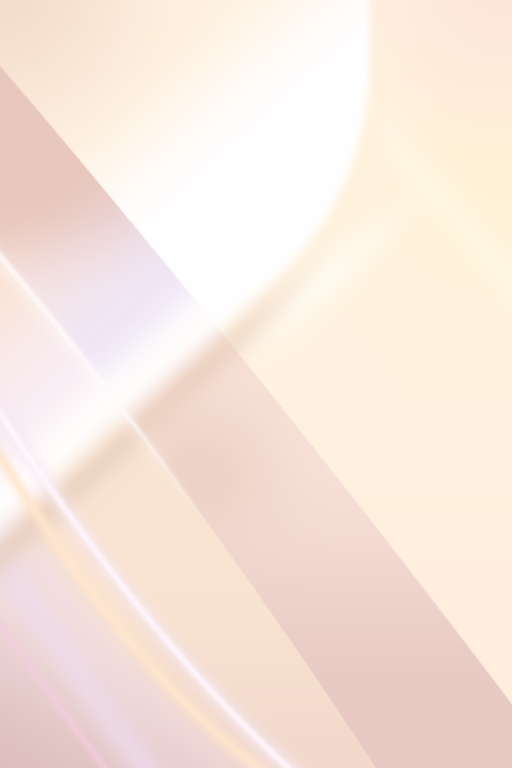
Reproduce this background procedurally as a Shadertoy shader.

```glsl
// Signed distance to the parabola y = a + b*x + c*x*x, positive above it
float curveDist(vec2 p, float a, float b, float c) {
    float slope = b + 2.0 * c * p.x;
    return (p.y - a - b * p.x - c * p.x * p.x) / sqrt(1.0 + slope * slope);
}

// Soft bell of the given half width
float bell(float d, float width) {
    return exp(-d * d / (width * width));
}

float smoothMin(float a, float b, float k) {
    float h = max(k - abs(a - b), 0.0) / k;
    return min(a, b) - 0.25 * h * h * k;
}

// Coverage of the region below a curve
float below(float d, float softness) {
    return 1.0 - smoothstep(-softness, softness, d);
}

void mainImage(out vec4 fragColor, in vec2 fragCoord) {
    vec2 p = fragCoord / iResolution.y;
    p.x += 0.5 * (0.6680 - iResolution.x / iResolution.y);
    float edge = max(0.0018, 1.0 / iResolution.y);

    // Curved folds and streaks sweeping down to the right
    float upperFold = curveDist(p, 0.915, -1.17, -0.115);
    float lowerFold = curveDist(p, 0.668, -1.20, -0.33);
    float whiteStreak = curveDist(p, 0.4635, -1.55, 0.845);
    float creamStreak = curveDist(p, 0.4076, -1.65, 1.306);
    float lilacStreak = curveDist(p, 0.270, -1.42, 0.0);
    float pinkStreak = curveDist(p, 0.186, -1.36, 0.0);

    // Beam: a diagonal half plane rounded into a vertical side
    float diagonal = (1.1 * p.y - p.x - 0.341) / 1.487;
    float beam = smoothMin(diagonal, 0.482 - p.x, 0.13);

    // Cream backdrop with peach corners and a yellow patch
    vec3 color = mix(vec3(1.0, 0.93, 0.865), vec3(1.0, 0.95, 0.88), smoothstep(0.1, 0.6, p.y));
    color = mix(color, vec3(1.0, 0.95, 0.83), 0.8 * bell(length(p - vec2(0.64, 0.77)), 0.17));
    color = mix(color, vec3(0.99, 0.90, 0.85), 0.9 * bell(length(p - vec2(0.65, 1.02)), 0.17));
    color = mix(color, vec3(0.95, 0.85, 0.79), 0.9 * bell(length(p - vec2(0.0, 1.02)), 0.17));

    // Pale rays beside the beam
    float ray = bell(curveDist(p, 1.42, -1.18, 0.0), 0.025) * smoothstep(0.46, 0.52, p.x);
    color = mix(color, vec3(1.0, 0.98, 0.92), 0.45 * ray);
    float echo = bell(diagonal + 0.045, 0.026) * bell(length(p - vec2(0.42, 0.63)), 0.12);
    color = mix(color, vec3(1.0, 0.985, 0.95), 0.85 * echo);

    // Rose band under the upper fold
    vec3 rose = mix(vec3(0.905, 0.785, 0.765), vec3(0.97, 0.88, 0.845), smoothstep(0.06, 0.43, p.y));
    rose = mix(rose, vec3(0.91, 0.78, 0.74), smoothstep(0.60, 0.74, p.y));
    rose = mix(rose, vec3(0.92, 0.81, 0.76), 0.8 * bell(length(p - vec2(0.26, 0.38)), 0.10));
    color = mix(color, rose, below(upperFold, edge));

    // Peach sheet under the lower fold
    vec3 peach = mix(vec3(0.95, 0.85, 0.80), vec3(0.975, 0.89, 0.82), smoothstep(0.0, 0.25, p.y));
    color = mix(color, peach, below(lowerFold, edge));

    // Mauve corner under the streaks
    vec3 mauve = mix(vec3(0.87, 0.75, 0.75), vec3(0.95, 0.87, 0.87), smoothstep(0.0, 0.28, p.y + 0.6 * p.x));
    color = mix(color, mauve, below(creamStreak + 0.012, 0.025));
    color = mix(color, vec3(0.93, 0.86, 0.92), 0.75 * bell(lilacStreak, 0.022));
    color = mix(color, vec3(0.96, 0.80, 0.88), 0.7 * bell(pinkStreak, 0.005));

    // Tan shadow along the lower side of the beam
    float shadow = bell(diagonal + 0.025, 0.022) * (1.0 - smoothstep(0.25, 0.45, p.x));
    color = mix(color, vec3(0.91, 0.81, 0.74), 0.7 * shadow);

    // Beam, white in the open and lilac behind the folds
    float inBand = below(upperFold, edge);
    float inSheet = below(lowerFold, edge);
    float softness = mix(0.022, 0.009, smoothstep(0.15, 0.48, p.x));
    float fadeStart = mix(0.15, 0.07, inBand);
    float fadeEnd = mix(0.34, 0.29, inBand);
    float light = smoothstep(-softness, softness, beam) * (1.0 - smoothstep(fadeStart, fadeEnd, diagonal));
    vec3 lilac = mix(vec3(0.935, 0.905, 0.975), vec3(0.975, 0.93, 0.965), inSheet);
    vec3 lightColor = mix(vec3(1.0, 0.995, 0.995), lilac, inBand * smoothstep(0.02, 0.10, diagonal));
    color = mix(color, lightColor, light * mix(1.0, 0.94, inBand));

    // Bright rim on the lower fold and the thin streaks
    float rim = bell(lowerFold, 0.0035) + 0.4 * bell(lowerFold + 0.005, 0.012);
    rim *= 1.0 - smoothstep(0.10, 0.30, p.x);
    color = mix(color, vec3(1.0, 0.98, 0.98), 0.8 * min(rim, 1.0));
    color = mix(color, vec3(1.0, 0.90, 0.80), 0.85 * bell(creamStreak, 0.008));
    color = mix(color, vec3(0.96, 0.90, 0.95), 0.6 * bell(whiteStreak, 0.013));
    color = mix(color, vec3(1.0, 0.97, 0.99), 0.85 * bell(whiteStreak, 0.005));

    fragColor = vec4(clamp(color, 0.0, 1.0), 1.0);
}
```
